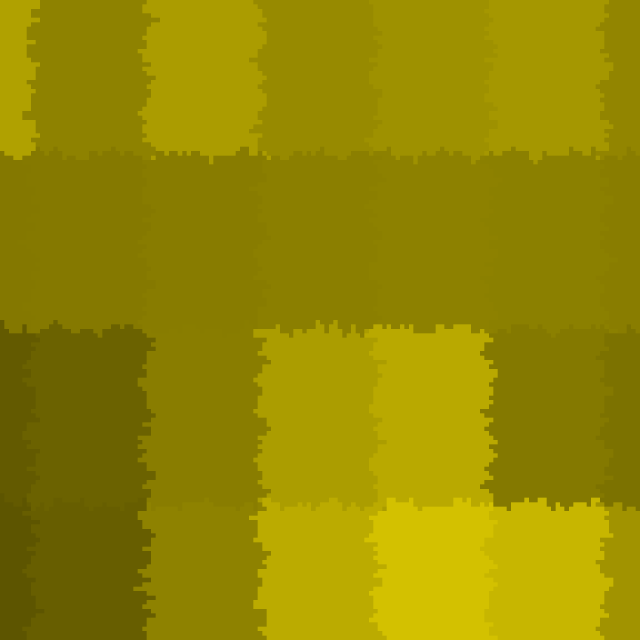
This pattern is drawn by a Shadertoy shader. Its source:

```glsl
// A patchwork of olive and yellow blocks with ragged, stair-stepped borders.
// Layered triangle waves displace a rectangular grid on a coarse lattice;
// each block's flat tone comes from slow waves over its column and row.

// Triangle wave in -1..1
float tri(float t) {
    return abs(fract(t) * 2.0 - 1.0) * 2.0 - 1.0;
}

// Ragged offset along one border, in canvas units
float ragged(float t, float border) {
    float phase = border * 2.37;
    return 0.007 * sin(61.0 * t + phase * 3.1)
         + 0.008 * tri(27.3 * t + phase + 0.4 * sin(23.0 * t + phase))
         + 0.006 * tri(49.7 * t + phase * 1.7 + 0.3 * sin(41.0 * t));
}

// Brightness of a block: column 0..6, row 0..3 counted from the bottom
float blockTone(vec2 cell) {
    float swell = 0.235 * max(0.0, 1.0 - 0.23 * cell.y * cell.y);
    float topRow = step(2.5, cell.y);
    float tone = 0.595 - 0.03 * cell.y - swell * cos((cell.x - 0.2) * 0.785);
    tone += topRow * (0.115 + 0.07 * cos(2.75 * cell.x));

    // Dark pocket beside the bright blocks
    vec2 d = cell - vec2(5.3, 1.0);
    return tone - 0.22 * exp(-1.5 * d.x * d.x - 4.0 * d.y * d.y);
}

vec3 patchwork(vec2 p) {
    // Snap to a coarse lattice so the borders climb in small steps
    p = (floor(p * 144.0) + 0.5) / 144.0;

    vec2 pitch = vec2(5.585, 3.657);
    vec2 grid = p * pitch + vec2(0.724, 0.224);
    vec2 border = round(grid);
    vec2 shift = vec2(ragged(p.y, border.x), 0.8 * ragged(p.x, border.y + 9.0));
    vec2 cell = min(floor(grid + shift * pitch), vec2(6.0, 3.0));

    return blockTone(cell) * vec3(1.0, 0.915, 0.0);
}

void mainImage(out vec4 fragColor, in vec2 fragCoord) {
    // Average 3 x 3 samples per pixel to smooth the steps
    vec3 sum = vec3(0.0);
    for (int i = 0; i < 9; i++) {
        vec2 jitter = (vec2(i % 3, i / 3) - 1.0) / 3.0;
        sum += patchwork((fragCoord + jitter) / iResolution.xy);
    }
    fragColor = vec4(sum / 9.0, 1.0);
}
```
